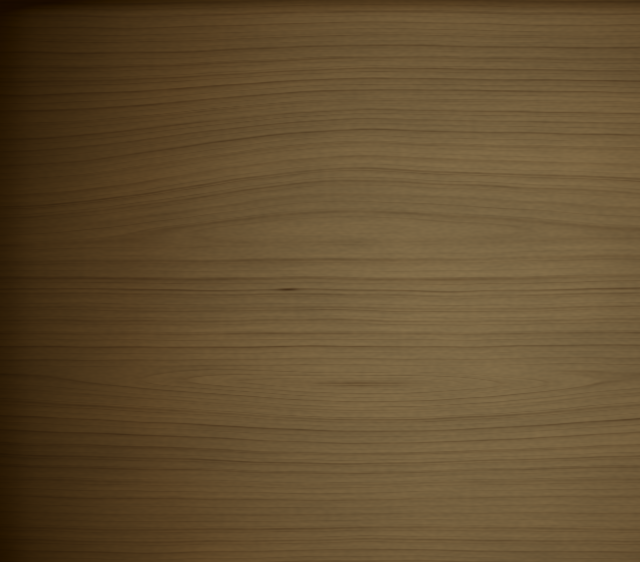
Reproduce this texture procedurally as a Shadertoy shader.

```glsl
// Dim brown wood board with long horizontal grain, two cathedral figures and a soft vignette.

const vec3 SHADOW_BROWN = vec3(0.195, 0.125, 0.035);
const vec3 MID_BROWN = vec3(0.352, 0.262, 0.143);
const vec3 LIT_TAN = vec3(0.505, 0.425, 0.288);
const vec3 LINE_ABSORB = vec3(0.80, 1.0, 1.20);

float hash(vec2 cell) {
    vec3 q = fract(cell.xyx * vec3(0.1031, 0.1030, 0.0973));
    q += dot(q, q.yzx + 33.33);
    return fract((q.x + q.y) * q.z);
}

vec2 gradientAt(vec2 cell) {
    float angle = 6.2832 * hash(cell);
    return vec2(cos(angle), sin(angle));
}

// Gradient noise, roughly -0.7 to 0.7
float noise(vec2 p) {
    vec2 i = floor(p), f = p - i;
    vec2 u = f * f * f * (f * (f * 6.0 - 15.0) + 10.0);
    vec2 e = vec2(1.0, 0.0);
    float low = mix(dot(gradientAt(i), f), dot(gradientAt(i + e), f - e), u.x);
    float high = mix(dot(gradientAt(i + e.yx), f - e.yx),
                     dot(gradientAt(i + e.xx), f - e.xx), u.x);
    return mix(low, high, u.y);
}

float bell(float x, float center, float radius) {
    float d = (x - center) / radius;
    return exp(-d * d);
}

// Rises quickly at a fold, then decays with the distance from it
float fold(float d, float reach) {
    return smoothstep(-0.022, 0.014, d) * exp(-max(d, 0.0) / reach);
}

// Height whose level lines are the growth rings
float grainHeight(vec2 p) {
    float h = p.y + 0.009 * noise(p * vec2(2.2, 5.0)) + 0.002 * noise(p * vec2(10.0, 24.0));
    float sway = 0.006 * noise(vec2(p.x * 4.0, 8.5));
    h -= 0.055 * smoothstep(0.0, 0.7, p.x) * bell(p.y, 0.73, 0.15);
    h -= 0.044 * bell(p.x, 0.60, 0.36) * fold(p.y - 0.585 + sway, 0.11);
    h += 0.078 * bell(p.x, 0.64, 0.42) * fold(0.325 - p.y + sway, 0.10);
    return h;
}

// Thin broken line per ring, with a soft flank on one side
float rings(float h, float x, float count, float seed) {
    float phase = h * count + 0.8 * noise(vec2(h * count * 0.23, seed));
    float id = floor(phase), f = phase - id;
    float core = 1.0 - smoothstep(0.0, 0.13, abs(f - 0.84));
    float flank = smoothstep(0.25, 0.84, f) * (1.0 - smoothstep(0.84, 1.0, f));
    float strength = mix(0.3, 1.0, hash(vec2(id, seed)));
    float along = 0.85 + 0.7 * noise(vec2(x * 3.0, id * 1.7 + seed));
    float dashes = 0.9 + 0.7 * noise(vec2(x * 24.0, id * 2.3 + seed));
    return strength * along * (0.62 * core * dashes + 0.45 * flank);
}

// Light falls from the right of the middle; the top edge is in shade
float lighting(vec2 uv) {
    vec2 d = uv - vec2(0.74, 0.45);
    float light = 0.98 - 1.68 * d.x * d.x - 0.85 * d.y * d.y;
    light -= 0.08 * (1.0 - smoothstep(0.0, 0.06, uv.x));
    return light - 0.36 * smoothstep(0.97, 1.005, uv.y);
}

// Thin seam along one ring, with a short dark fleck
float seam(vec2 p, float h) {
    float thread = bell(h, 0.481, 0.0019);
    float fleck = bell(p.x, 0.512, 0.018) * bell(h, 0.481, 0.0026);
    return 0.15 * thread * (0.8 + noise(vec2(p.x * 5.0, 3.0))) + 0.34 * fleck;
}

vec3 woodColor(float light) {
    vec3 dark = mix(SHADOW_BROWN, MID_BROWN, min(light * 2.0, 1.0));
    return mix(dark, LIT_TAN, clamp(light * 2.0 - 1.0, 0.0, 1.0));
}

void mainImage(out vec4 fragColor, in vec2 fragCoord) {
    vec2 uv = fragCoord / iResolution.xy;
    vec2 p = fragCoord / iResolution.y;
    float h = grainHeight(p);

    // Rings soften where the height is nearly flat
    float slope = abs(grainHeight(p + vec2(0.0, 0.002)) - h) / 0.002;
    float clarity = mix(0.45, 1.0, smoothstep(0.0, 0.4, slope));
    float broad = rings(h, p.x, 41.0, 4.7);
    float narrow = rings(h, p.x, 83.0, 17.3);
    float darkening = clarity * (0.19 * broad + 0.10 * narrow) + seam(p, h);

    // Wide tonal bands, fibres and pores
    float tone = 0.08 * noise(vec2(p.x * 1.3, h * 13.0));
    tone += 0.05 * noise(vec2(p.x * 12.0, h * 170.0));
    tone += 0.05 * noise(p * vec2(80.0, 210.0));
    tone += 0.03 * noise(p * vec2(6.0, 9.0));

    vec3 color = woodColor(clamp(lighting(uv), -0.3, 1.0));
    color *= (1.0 + tone) * (1.0 - darkening * LINE_ABSORB);
    fragColor = vec4(clamp(color, 0.0, 1.0), 1.0);
}
```
